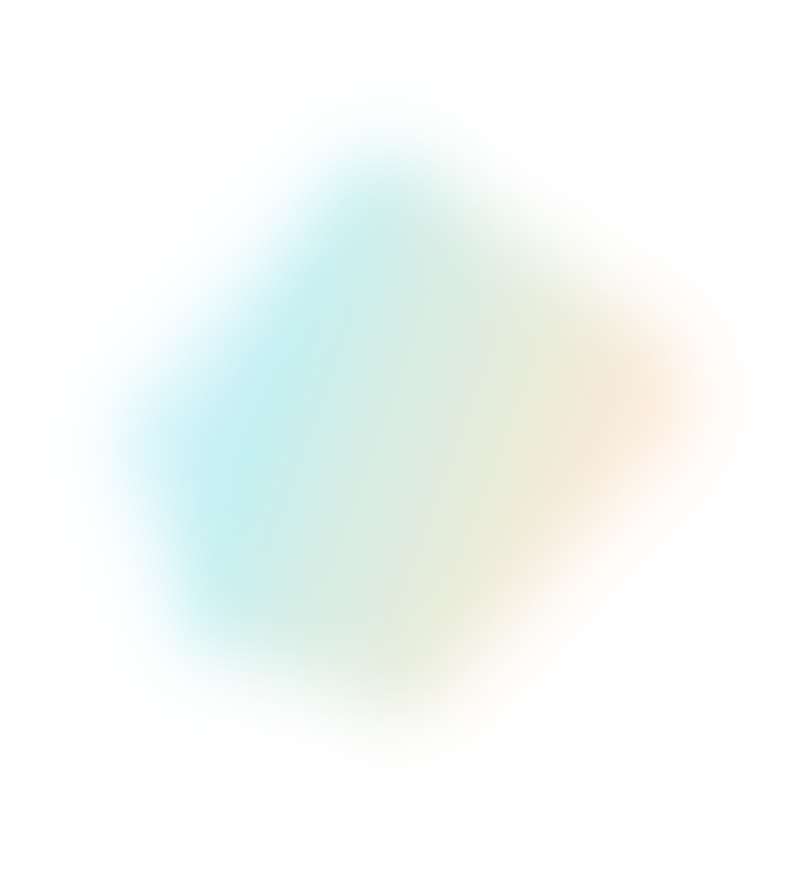
Write a WebGL 2 fragment shader that draws this background.

```glsl
#version 300 es
precision highp float;
// A soft blurred blob on white, shading from cyan through sage to peach.
uniform vec2 u_resolution;
out vec4 fragColor;

// Lengths are in canvas heights, measured from the centre.
const float CORNER_RADIUS = 0.098;
const float BLUR = 0.042;
const vec2 RAMP_AXIS = vec2(1.0, -0.36);
const float RAMP_START = -0.261;
const float RAMP_LENGTH = 0.56;
const vec3 PAPER = vec3(1.0);

const int CORNERS = 5;
const vec2 CORNER[CORNERS] = vec2[](
    vec2(-0.204, -0.001), vec2(-0.158, -0.138), vec2(-0.015, -0.190),
    vec2(0.219, 0.057), vec2(-0.015, 0.217));

const int STOPS = 7;
const vec3 RAMP[STOPS] = vec3[](
    vec3(0.80, 0.95, 0.975), vec3(0.77, 0.94, 0.945), vec3(0.825, 0.93, 0.905),
    vec3(0.87, 0.927, 0.88), vec3(0.91, 0.925, 0.85), vec3(0.96, 0.917, 0.84),
    vec3(1.0, 0.925, 0.86));

// Signed distance to the convex, counter-clockwise blob with rounded corners.
float blobDistance(vec2 p) {
    float nearest = 1e3;
    float outermost = -1e3;
    for (int i = 0; i < CORNERS; i++) {
        vec2 a = CORNER[i];
        vec2 edge = CORNER[(i + 1) % CORNERS] - a;
        vec2 q = p - a;
        float along = clamp(dot(q, edge) / dot(edge, edge), 0.0, 1.0);
        nearest = min(nearest, length(q - edge * along));
        outermost = max(outermost, dot(q, normalize(vec2(edge.y, -edge.x))));
    }
    return (outermost > 0.0 ? nearest : -nearest) - CORNER_RADIUS;
}

// Coverage of an edge after a Gaussian blur.
float blurredCoverage(float dist) {
    float x = clamp(dist / BLUR, -4.0, 4.0);
    return 0.5 - 0.5 * tanh(x * (0.798 + 0.0357 * x * x));
}

// Evenly spaced colour stops along the tilted axis.
vec3 rampColor(vec2 p) {
    float t = (dot(p, RAMP_AXIS) - RAMP_START) / RAMP_LENGTH * float(STOPS - 1);
    vec3 color = RAMP[0];
    for (int i = 1; i < STOPS; i++) {
        color = mix(color, RAMP[i], clamp(t - float(i - 1), 0.0, 1.0));
    }
    return color;
}

void main() {
    vec2 p = (gl_FragCoord.xy - 0.5 * u_resolution) / u_resolution.y;
    float coverage = blurredCoverage(blobDistance(p));
    fragColor = vec4(mix(PAPER, rampColor(p), coverage), 1.0);
}
```
